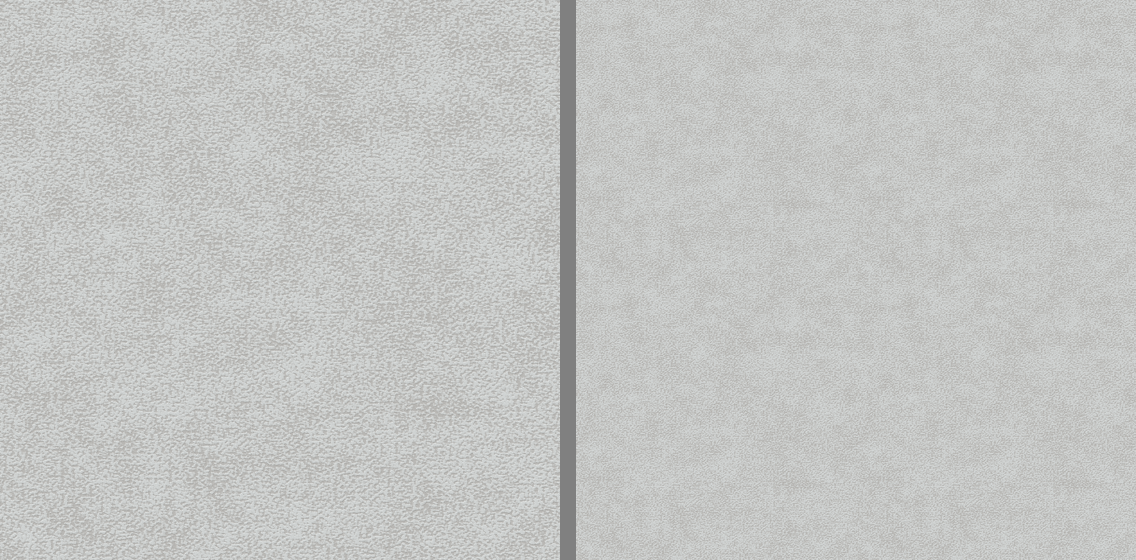
Left, the tile; right, the same tile 2 across and 2 down.
Write a Shadertoy shader that draws this texture.

```glsl
#define PLATEAU vec3(0.808, 0.820, 0.817)
#define PIT vec3(0.724, 0.720, 0.708)
#define PIT_CELLS vec2(156.0, 212.0)
#define FINE_CELLS vec2(260.0, 330.0)
#define GRAIN_CELLS vec2(400.0, 440.0)
#define PATCH_CELLS vec2(6.0, 8.0)
#define PATCH_DEPTH 0.27
#define PIT_LEVEL 0.045
#define PIT_SOFTNESS 0.27
#define LIGHT_STEP vec2(-0.0005, 0.0012)
#define RELIEF 0.064
#define GRAIN 0.024

float hash(vec2 cell, float seed) {
    uvec3 v = uvec3(cell, seed) * uvec3(1597u, 7919u, 3571u);
    uint h = (v.x ^ (v.y << 8) ^ (v.z << 16)) * 747796405u + v.y + v.z;
    h = (h ^ (h >> 15)) * 277803737u;
    h = (h ^ (h >> 13)) * 747796405u;
    return float((h ^ (h >> 16)) & 65535u) / 65536.0;
}

float cornerSlope(vec2 cell, vec2 offset, vec2 cells, float seed) {
    float angle = 6.2832 * hash(mod(cell, cells), seed);
    return dot(vec2(cos(angle), sin(angle)), offset);
}

// Gradient noise that wraps after a whole number of cells
float noise(vec2 uv, vec2 cells, float seed) {
    vec2 p = uv * cells;
    vec2 i = floor(p), f = p - i;
    vec2 w = f * f * f * (f * (f * 6.0 - 15.0) + 10.0);
    vec2 e = vec2(1.0, 0.0);
    float low = mix(cornerSlope(i, f, cells, seed),
                    cornerSlope(i + e.xy, f - e.xy, cells, seed), w.x);
    float high = mix(cornerSlope(i + e.yx, f - e.yx, cells, seed),
                     cornerSlope(i + e.xx, f - e.xx, cells, seed), w.x);
    return mix(low, high, w.y);
}

// Broad worn areas broken up into ragged islands
float wear(vec2 uv) {
    float sum = 0.0, weight = 0.38;
    vec2 cells = PATCH_CELLS;
    for (int k = 0; k < 4; k++) {
        sum += weight * noise(uv, cells, float(k + 1));
        cells *= 2.0;
        weight *= 1.1;
    }
    return sum;
}

// 0 on the smooth plateau, 1 at the bottom of a pit
float pitDepth(vec2 uv, float worn) {
    float n = 0.75 * noise(uv, PIT_CELLS, 11.0) + 0.45 * noise(uv, FINE_CELLS, 12.0);
    n += PATCH_DEPTH * worn - PIT_LEVEL;
    return smoothstep(-PIT_SOFTNESS, PIT_SOFTNESS, n);
}

void mainImage(out vec4 fragColor, in vec2 fragCoord) {
    vec2 uv = fragCoord / iResolution.xy;
    float worn = wear(uv);
    float depth = pitDepth(uv, worn);

    // Light from above brightens the lower rim of each pit
    float relief = pitDepth(uv + LIGHT_STEP, worn) - pitDepth(uv - LIGHT_STEP, worn);

    vec3 color = mix(PLATEAU, PIT, depth);
    color += RELIEF * relief;
    color += GRAIN * noise(uv, GRAIN_CELLS, 21.0);
    color -= 0.012 * worn * vec3(0.9, 1.0, 1.1);
    fragColor = vec4(color, 1.0);
}
```
